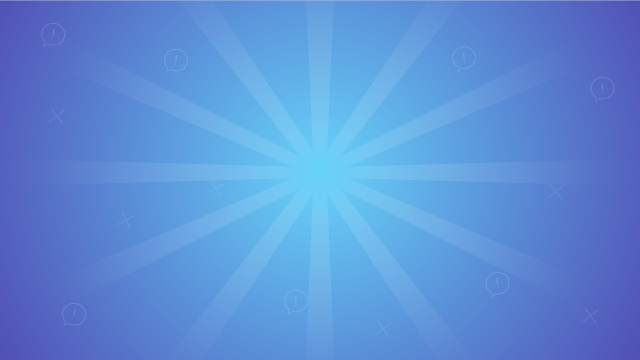
A Shadertoy shader for this background:

```glsl
#define HUB vec2(0.0, 0.021)
#define RAY_COUNT 12.0
#define RAY_SQUASH 0.8
#define RAY_WIDTH 0.0139
#define RAY_FLARE 0.035
#define RAY_ALPHA 0.11
#define GLOW_RADIUS 1.025
#define BUBBLE_RADIUS 0.030
#define CROSS_ARM 0.026
#define LINE_WIDTH 0.0012
#define ICON_ALPHA 0.19

const vec3 CYAN = vec3(0.405, 0.83, 0.98);
const vec3 BLUE = vec3(0.352, 0.565, 0.85);
const vec3 VIOLET = vec3(0.32, 0.31, 0.71);

// Centres in canvas heights, measured from the middle
const vec2 BUBBLES[7] = vec2[7](
    vec2(-0.741, 0.405), vec2(-0.400, 0.333), vec2(0.400, 0.340),
    vec2(0.785, 0.255), vec2(-0.683, -0.373), vec2(-0.067, -0.336),
    vec2(0.493, -0.287));
const vec2 CROSSES[6] = vec2[6](
    vec2(-0.731, 0.178), vec2(-0.539, -0.111), vec2(-0.289, -0.023),
    vec2(0.655, -0.032), vec2(0.176, -0.414), vec2(0.752, -0.377));

float hash(vec2 p) {
    return fract(sin(dot(p, vec2(127.1, 311.7))) * 43758.5453);
}

vec2 rotate(vec2 p, float angle) {
    float c = cos(angle), s = sin(angle);
    return vec2(c * p.x + s * p.y, c * p.y - s * p.x);
}

float segment(vec2 p, vec2 a, vec2 b) {
    vec2 ab = b - a;
    return length(p - a - ab * clamp(dot(p - a, ab) / dot(ab, ab), 0.0, 1.0));
}

float coverage(float dist, float pixel) {
    return clamp(0.5 - dist / pixel, 0.0, 1.0);
}

// Radial gradient through three colours
vec3 backdrop(float radius) {
    float t = 2.0 * min(radius / GLOW_RADIUS, 1.05);
    return t < 1.0 ? mix(CYAN, BLUE, t) : mix(BLUE, VIOLET, t - 1.0);
}

// Flaring beams, folded by angle into a single sector
float rays(vec2 p, float pixel) {
    vec2 q = p * vec2(RAY_SQUASH, 1.0);
    float sector = 6.2831853 / RAY_COUNT;
    float angle = mod(atan(q.y, q.x) + 0.5 * sector, sector) - 0.5 * sector;
    float r = length(q);
    float dist = r * abs(sin(angle)) - RAY_WIDTH - RAY_FLARE * r * cos(angle);
    float fade = smoothstep(0.0, 0.13, r) * (1.0 - smoothstep(0.2, 0.72, r));
    return coverage(dist, pixel) * fade;
}

// Outlined speech bubble with a tapered tail and a small inner stroke
float bubble(vec2 p) {
    float body = length(p * vec2(0.94, 1.0)) - BUBBLE_RADIUS;
    vec2 axis = normalize(vec2(-0.6, -1.0));
    float along = dot(p, axis);
    float across = abs(p.x * axis.y - p.y * axis.x);
    float tail = max(across - 0.45 * (1.4 * BUBBLE_RADIUS - along), -along);
    float outline = abs(min(body, tail)) - LINE_WIDTH;
    float stroke = segment(p, vec2(0.0, -0.002), vec2(0.0, 0.012));
    float dot_ = length(p + vec2(0.0, 0.012));
    return min(outline, min(stroke, dot_) - 1.4 * LINE_WIDTH);
}

float crossMark(vec2 p) {
    p = abs(p);
    float arms = min(segment(p, vec2(0.0), vec2(CROSS_ARM, 0.0)),
                     segment(p, vec2(0.0), vec2(0.0, CROSS_ARM)));
    return arms - 0.7 * LINE_WIDTH;
}

float icons(vec2 p) {
    float dist = 1.0;
    for (int i = 0; i < 7; i++) {
        float tilt = 0.5 * (hash(BUBBLES[i]) - 0.5);
        dist = min(dist, bubble(rotate(p - BUBBLES[i], tilt)));
    }
    for (int i = 0; i < 6; i++) {
        float tilt = 0.58 + 0.2 * (hash(CROSSES[i]) - 0.5);
        dist = min(dist, crossMark(rotate(p - CROSSES[i], tilt)));
    }
    return dist;
}

void mainImage(out vec4 fragColor, in vec2 fragCoord) {
    float pixel = 1.0 / iResolution.y;
    vec2 p = (fragCoord - 0.5 * iResolution.xy) * pixel;
    vec2 fromHub = p - HUB;

    vec3 color = backdrop(length(fromHub));
    color = mix(color, vec3(1.0), RAY_ALPHA * rays(fromHub, pixel));
    color = mix(color, vec3(0.8, 0.9, 1.0), ICON_ALPHA * coverage(icons(p), pixel));

    // Pale hairline along the top
    color = mix(color, vec3(0.75, 0.8, 0.9), 0.45 * coverage(0.4975 - p.y, pixel));
    fragColor = vec4(color, 1.0);
}
```
